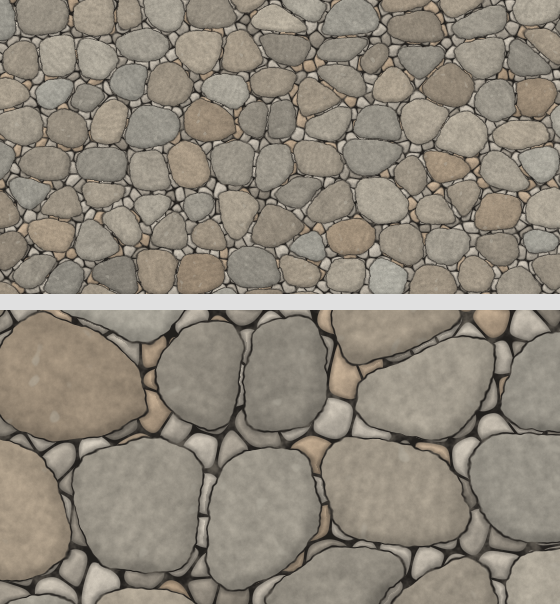
Top, the full canvas; bottom, a detail of the centre.
Reproduce this texture procedurally as a Shadertoy shader.

```glsl
#define STONE_SIZE vec2(0.152, 0.126)
#define PEBBLE_SIZE 0.040
#define STONE_GAP 0.012
#define STONE_ROUNDING 9.5
#define WOBBLE 0.085
#define GRAIN 0.17
#define STONE_DARK vec3(0.465, 0.437, 0.395)
#define STONE_LIGHT vec3(0.695, 0.675, 0.625)
#define PEBBLE_LIGHT vec3(0.74, 0.71, 0.66)
#define OCHRE vec3(0.70, 0.59, 0.47)
#define CREVICE vec3(0.13, 0.12, 0.11)
#define LIGHT_DIR vec2(-0.35, 0.94)

vec2 hash2(vec2 p) {
    vec3 q = fract(p.xyx * vec3(0.1031, 0.1030, 0.0973));
    q += dot(q, q.yzx + 33.33);
    return fract((q.xx + q.yz) * q.zy);
}

float gradientAt(vec2 cell, vec2 offset) {
    return dot(hash2(cell) * 2.0 - 1.0, offset);
}

float gradientNoise(vec2 p) {
    vec2 i = floor(p), f = p - i;
    vec2 u = f * f * f * (f * (f * 6.0 - 15.0) + 10.0);
    vec2 e = vec2(1.0, 0.0);
    return mix(mix(gradientAt(i, f), gradientAt(i + e, f - e), u.x),
               mix(gradientAt(i + e.yx, f - e.yx), gradientAt(i + 1.0, f - 1.0), u.x), u.y);
}

float fbm(vec2 p) {
    float sum = 0.0, amplitude = 0.6;
    for (int i = 0; i < 4; i++) {
        sum += amplitude * gradientNoise(p);
        p = mat2(1.6, 1.2, -1.2, 1.6) * p + 7.3;
        amplitude *= 0.6;
    }
    return sum;
}

// Alternate rows are staggered like rough masonry
vec2 sitePosition(vec2 cell) {
    return cell + 0.1 + 0.8 * hash2(cell + 41.0) + vec2(0.5 * mod(cell.y, 2.0), 0.0);
}

// Rounded Voronoi cell: x = inner distance, yz = outward direction
vec3 roundedCell(vec2 p, float rounding, out vec2 id) {
    vec2 base = floor(p), nearest = vec2(0.0);
    float best = 100.0;
    for (int y = -2; y <= 2; y++)
    for (int x = -2; x <= 2; x++) {
        vec2 cell = base + vec2(x, y);
        vec2 r = sitePosition(cell) - p;
        if (dot(r, r) < best) {
            best = dot(r, r);
            nearest = r;
            id = cell;
        }
    }
    float total = 0.0;
    vec2 outward = vec2(0.0);
    for (int y = -2; y <= 2; y++)
    for (int x = -2; x <= 2; x++) {
        vec2 r = sitePosition(id + vec2(x, y)) - p;
        vec2 across = r - nearest;
        if (dot(across, across) > 0.0001) {
            vec2 n = normalize(across);
            float w = exp(-rounding * dot(0.5 * (r + nearest), n));
            total += w;
            outward += w * n;
        }
    }
    return vec3(-log(total) / rounding, outward / total);
}

vec3 stoneColor(vec2 uv, vec2 id, vec3 cell) {
    vec2 tone = hash2(id + 3.0), hue = hash2(id + 91.0);
    vec3 color = mix(STONE_DARK, STONE_LIGHT, 0.2 + 0.4 * (tone.x + tone.y));
    color *= mix(vec3(0.98, 1.0, 1.02), vec3(1.03, 0.99, 0.95), hue.x);
    color = mix(color, OCHRE * 0.9, 0.45 * smoothstep(0.86, 0.95, hue.y));

    // Mottling, faint strata and speckled grain
    vec2 local = uv + hue * 5.0;
    float angle = 6.28 * tone.x;
    vec2 along = vec2(cos(angle), sin(angle));
    vec2 strata = vec2(dot(local, along) * 22.0, dot(local, vec2(-along.y, along.x)) * 85.0);
    float surface = 0.9 * fbm(local * 19.0) + 0.6 * gradientNoise(strata) + 1.1 * fbm(local * 95.0);
    color *= 1.0 + GRAIN * surface;
    float lichen = smoothstep(0.30, 0.48, gradientNoise(local * 48.0));
    color = mix(color, STONE_LIGHT * 1.04, 0.4 * lichen);

    // Worn rim catches light above and falls dark below
    float rim = 1.0 - smoothstep(0.0, 0.13, cell.x);
    return color * (1.0 + rim * (0.14 * dot(cell.yz, LIGHT_DIR) - 0.10));
}

void mainImage(out vec4 fragColor, in vec2 fragCoord) {
    vec2 uv = fragCoord / iResolution.y;
    float blur = 0.7 / iResolution.y;

    // Large fitted stones
    vec2 p = uv / STONE_SIZE + 20.0;
    p += WOBBLE * vec2(fbm(p * 2.7), fbm(p * 2.7 + 31.0));
    vec2 stoneId, pebbleId;
    vec3 stone = roundedCell(p, STONE_ROUNDING, stoneId);
    stone.x -= STONE_GAP + 0.04 * hash2(stoneId + 67.0).x;
    float stoneDist = stone.x * STONE_SIZE.y;

    // Small pebbles wedged between them
    vec3 pebble = roundedCell(uv / PEBBLE_SIZE + 60.0, 12.0, pebbleId);
    float pebbleDist = min((pebble.x - 0.03) * PEBBLE_SIZE, -stoneDist - 0.0016);
    vec2 tone = hash2(pebbleId + 13.0);
    vec3 pebbleColor = mix(STONE_DARK * 1.1, PEBBLE_LIGHT, sqrt(tone.x));
    pebbleColor = mix(pebbleColor, OCHRE, 0.6 * step(0.8, tone.y));
    pebbleColor *= 1.0 + GRAIN * fbm(uv * 110.0) + 0.12 * dot(pebble.yz, LIGHT_DIR);
    pebbleColor *= mix(0.75, 1.0, smoothstep(0.0, 0.005, pebbleDist));

    // Gritty crevices below, stones on top
    vec3 color = mix(CREVICE, STONE_DARK * 0.8, smoothstep(-0.15, 0.5, fbm(uv * 40.0)));
    color = mix(color, pebbleColor, smoothstep(-blur, blur, pebbleDist));
    color = mix(color, stoneColor(uv, stoneId, stone), smoothstep(-blur, blur, stoneDist));
    fragColor = vec4(color, 1.0);
}
```
